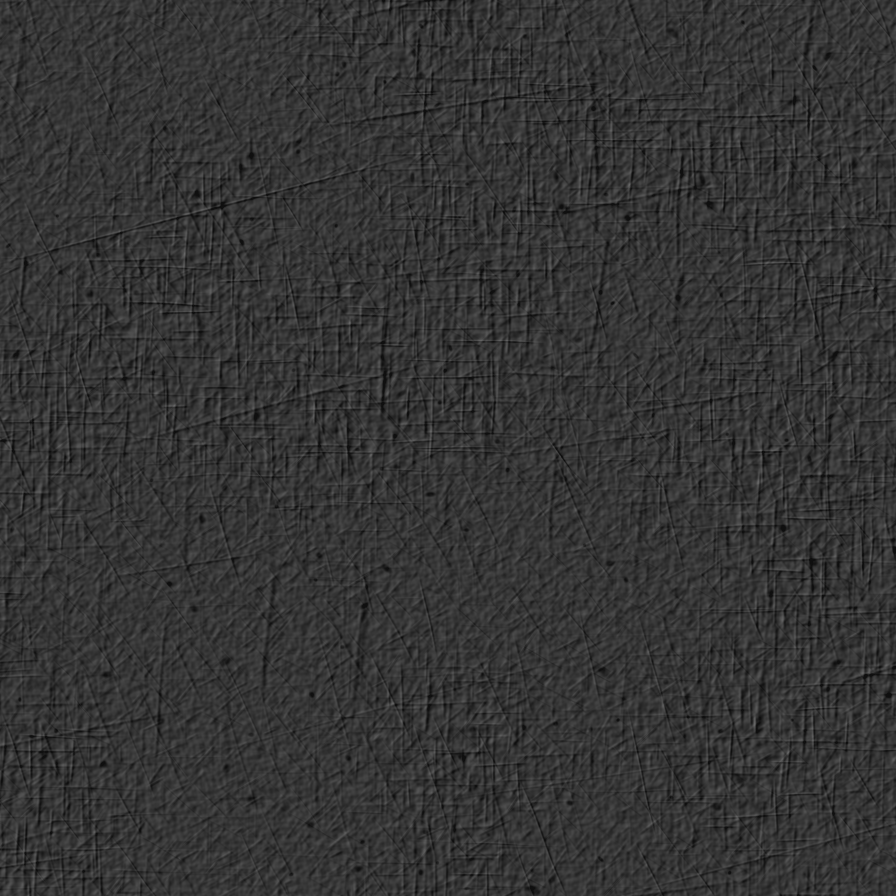
Write a Shadertoy shader that draws this texture.

```glsl
// Dark grey scuffed plate: a blotchy grain, hatched strokes, patches of crossed
// scratches, a few long cuts and small pits. Everything is summed into one
// height field, shaded as relief from the upper left with darker hollows.

const vec3  BASE_GREY    = vec3(0.217);
const float RELIEF_GAIN  = 0.084;   // contrast of lit and shaded slopes
const float HOLLOW_SHADE = 0.031;   // darkening of low ground
const float PIT_SHADE    = 0.12;    // darkening inside pits
const vec2  LIGHT_STEP   = vec2(-0.00105, 0.00075);
const float PATCH_SCALE  = 3.2;     // scratched patches across the canvas
const float WOBBLE       = 0.0022;  // bending of the scratches
const float WOBBLE_SCALE = 15.0;
const vec2  GRAIN_SCALE  = vec2(58.0, 100.0);
const float BLOTCH_SCALE = 82.0;
const float FINE_SCALE   = 170.0;
const vec2  WARP_SCALE   = vec2(120.0, 36.0);  // upright threads
const vec2  WEFT_SCALE   = vec2(30.0, 120.0);  // level threads
const float PIT_CELL     = 0.040;

vec2 hash2(vec2 cell) {
    vec3 q = fract(cell.xyx * vec3(0.1031, 0.1030, 0.0973));
    q += dot(q, q.yzx + 33.33);
    return fract((q.xx + q.yz) * q.zy);
}

vec2 rotate(vec2 p, float degreesTurned) {
    float a = radians(degreesTurned);
    return vec2(cos(a) * p.x + sin(a) * p.y, cos(a) * p.y - sin(a) * p.x);
}

float cornerSlope(vec2 cell, vec2 offset) {
    float a = 6.28319 * hash2(cell).x;
    return dot(vec2(cos(a), sin(a)), offset);
}

float gradientNoise(vec2 p) {
    vec2 i = floor(p), f = fract(p);
    vec2 u = f * f * f * (f * (f * 6.0 - 15.0) + 10.0);
    vec2 x = vec2(1.0, 0.0), y = vec2(0.0, 1.0);
    return mix(mix(cornerSlope(i, f), cornerSlope(i + x, f - x), u.x),
               mix(cornerSlope(i + y, f - y), cornerSlope(i + 1.0, f - 1.0), u.x), u.y);
}

// One tapered groove per cell; cell.x sets the length, cell.y the spacing.
float scratches(vec2 p, float angle, vec2 cell, float width, float jitter, float seed) {
    vec2 q = rotate(p, angle);
    vec2 id = floor(q / cell);
    float depth = 0.0;
    for (int j = -1; j <= 1; j++) {
        for (int i = -1; i <= 1; i++) {
            vec2 c = id + vec2(i, j);
            vec2 place = hash2(c + seed);
            vec2 form = hash2(c + seed + 57.3);
            vec2 d = q - (c + place) * cell;
            float halfLength = cell.x * mix(0.2, 0.8, form.y);
            float breadth = width * mix(0.75, 1.5, fract(form.x * 9.0));
            float across = (d.y - (form.x - 0.5) * jitter * d.x) / breadth;
            float taper = 1.0 - smoothstep(0.4 * halfLength, halfLength, abs(d.x));
            float strength = mix(0.2, 1.0, fract(place.x * 7.0 + form.y * 5.0));
            depth = max(depth, exp(-across * across) * taper * strength);
        }
    }
    return depth;
}

// Stretched holes of mixed size, gathered into loose clusters.
float pits(vec2 p) {
    vec2 id = floor(p / PIT_CELL);
    float depth = 0.0;
    for (int j = -1; j <= 1; j++) {
        for (int i = -1; i <= 1; i++) {
            vec2 c = id + vec2(i, j);
            vec2 place = hash2(c + 11.7);
            vec2 form = hash2(c + 83.1);
            float chance = 0.24 + 0.6 * gradientNoise(c * 0.27 + 5.3);
            vec2 d = rotate(p - (c + place) * PIT_CELL, 180.0 * place.x);
            float radius = mix(0.0020, 0.0050, form.y * form.y);
            float reach = length(d * vec2(mix(0.4, 1.0, place.y), 1.0)) / radius;
            float hole = 1.0 - smoothstep(0.3, 1.3, reach);
            depth = max(depth, hole * step(form.x, chance));
        }
    }
    return depth;
}

float surfaceHeight(vec2 p) {
    // Grain that covers the whole plate
    float height = 0.65 * gradientNoise(rotate(p, 46.0) * GRAIN_SCALE)
                 + 0.95 * gradientNoise(rotate(p, -20.0) * BLOTCH_SCALE + 9.0)
                 + 1.0 * gradientNoise(rotate(p, 17.0) * FINE_SCALE + 31.0);

    // Crossed threads and scratches, strongest inside the worn patches
    float worn = smoothstep(-0.26, 0.2, gradientNoise(p * PATCH_SCALE + 4.6));
    vec2 q = p + WOBBLE * vec2(gradientNoise(p * WOBBLE_SCALE),
                               gradientNoise(p * WOBBLE_SCALE + 40.0));
    float crossed = 1.25 * scratches(q, 89.0, vec2(0.058, 0.0105), 0.0014, 0.13, 3.0)
                  + 1.10 * scratches(q, 0.5, vec2(0.095, 0.0130), 0.0012, 0.10, 19.0)
                  - 1.40 * gradientNoise(q * WARP_SCALE)
                  - 0.85 * gradientNoise(q * WEFT_SCALE + 17.0);
    height -= mix(0.22, 1.0, worn) * crossed;

    // Short hatching and slanted marks in several directions
    height -= 0.65 * scratches(q, 42.0, vec2(0.034, 0.0100), 0.0012, 0.60, 31.0);
    height -= 0.95 * scratches(q, -40.0, vec2(0.060, 0.0160), 0.0012, 0.50, 47.0);
    height -= 1.10 * scratches(q, -64.0, vec2(0.110, 0.0320), 0.0014, 0.50, 61.0);

    // Long shallow cuts and a few broad upright gouges
    height -= 1.30 * scratches(p, 12.0, vec2(0.400, 0.1300), 0.0015, 0.16, 73.0);
    height -= 1.40 * scratches(q, 88.0, vec2(0.150, 0.1200), 0.0026, 0.25, 97.0);
    return height;
}

void mainImage(out vec4 fragColor, in vec2 fragCoord) {
    vec2 p = fragCoord / iResolution.y;
    float relief = surfaceHeight(p + LIGHT_STEP) - surfaceHeight(p - LIGHT_STEP);
    float shade = RELIEF_GAIN * relief + HOLLOW_SHADE * surfaceHeight(p) - PIT_SHADE * pits(p);
    fragColor = vec4(clamp(BASE_GREY + shade, 0.06, 0.40), 1.0);
}
```
